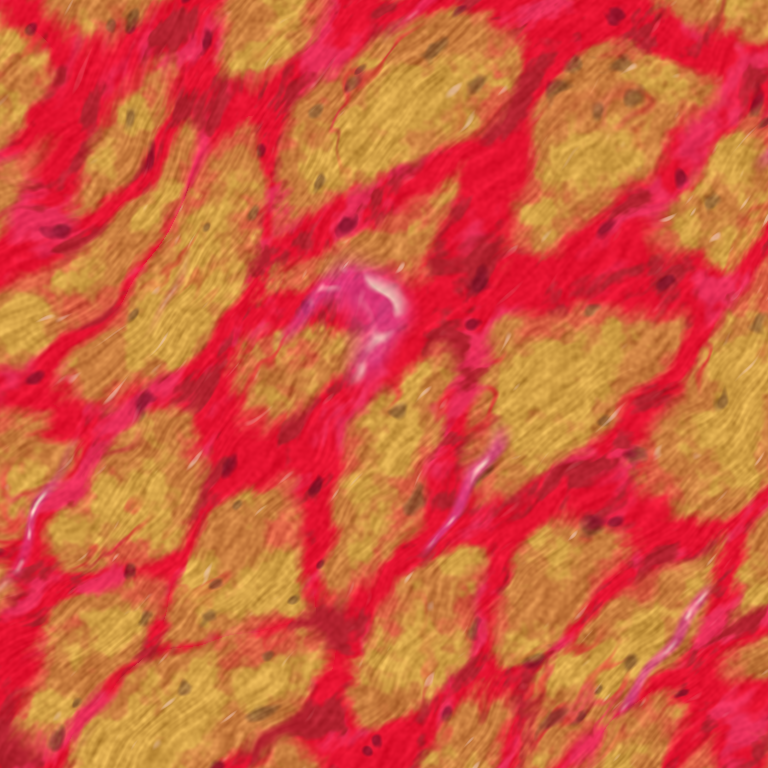
Write a WebGL 1 fragment shader that draws this texture.

```glsl
precision highp float;
// Stained muscle tissue: ochre fibres cut obliquely, set in ragged red bands.
// A warped, stretched Voronoi pattern gives fibres and bands; gradient noise adds
// wisps, seams, striations and glints; a jittered grid scatters the dark nuclei.
uniform vec2 u_resolution;

const vec3 GOLD    = vec3(0.82, 0.62, 0.27);
const vec3 OCHRE   = vec3(0.78, 0.48, 0.24);
const vec3 ORANGE  = vec3(0.84, 0.36, 0.25);
const vec3 RED     = vec3(0.89, 0.07, 0.18);
const vec3 CRIMSON = vec3(0.70, 0.13, 0.18);
const vec3 PINK    = vec3(0.91, 0.18, 0.34);
const vec3 MAGENTA = vec3(0.86, 0.25, 0.54);
const vec3 PALE    = vec3(0.95, 0.78, 0.72);
const vec3 NUCLEUS_RED   = vec3(0.46, 0.06, 0.15);
const vec3 NUCLEUS_FIBRE = vec3(0.52, 0.35, 0.20);
const float FIBRE_ANGLE = 0.84;              // direction of the fibres, radians
const vec2  FIBRE_SCALE = vec2(3.1, 6.5);    // fibres per unit, along and across
const float BAND_WIDTH  = 0.085;             // half width of bands, in fibre units
const float BAND_VARIATION = 0.11;
const float EDGE_ROUGHNESS = 0.075;
const float CORNER_SHARPNESS = 17.0;
const float WARP = 0.055;
const vec2  STRIATION_SCALE = vec2(20.0, 92.0);
const vec2  NUCLEUS_GRID = vec2(14.0, 19.0);
const vec2  NUCLEUS_RADII = vec2(0.019, 0.012);
const float NUCLEUS_SHARE = 0.27;

vec2 hash2(vec2 p) {
  vec3 q = fract(p.xyx * vec3(0.1031, 0.1030, 0.0973));
  q += dot(q, q.yzx + 33.33);
  return fract((q.xx + q.yz) * q.zy);
}

float cornerSlope(vec2 cell, vec2 corner, vec2 f) {
  return dot(hash2(cell + corner) * 2.0 - 1.0, f - corner);
}

// Gradient noise, roughly -1 to 1
float noise(vec2 p) {
  vec2 i = floor(p), f = p - i;
  vec2 u = f * f * f * (f * (f * 6.0 - 15.0) + 10.0);
  float low  = mix(cornerSlope(i, vec2(0, 0), f), cornerSlope(i, vec2(1, 0), f), u.x);
  float high = mix(cornerSlope(i, vec2(0, 1), f), cornerSlope(i, vec2(1, 1), f), u.x);
  return 1.6 * mix(low, high, u.y);
}

float fbm(vec2 p) {
  float sum = 0.0, amplitude = 0.72;
  for (int i = 0; i < 4; i++) {
    sum += amplitude * noise(p);
    p = mat2(1.6, 1.2, -1.2, 1.6) * p + 7.3;
    amplitude *= 0.6;
  }
  return sum;
}

// x: rounded distance to the fibre border, y: random per fibre
vec2 fibreCells(vec2 p) {
  vec2 base = floor(p), f = p - base, nearest = vec2(8.0), nearestCell = vec2(0.0);
  for (int y = -1; y <= 1; y++) for (int x = -1; x <= 1; x++) {
    vec2 cell = vec2(x, y), r = cell + hash2(base + cell) - f;
    if (dot(r, r) < dot(nearest, nearest)) { nearest = r; nearestCell = cell; }
  }
  float sum = 0.0;
  for (int y = -2; y <= 2; y++) for (int x = -2; x <= 2; x++) {
    vec2 cell = nearestCell + vec2(x, y), r = cell + hash2(base + cell) - f;
    vec2 apart = r - nearest;
    if (dot(apart, apart) > 0.0001)
      sum += exp(-CORNER_SHARPNESS * dot(0.5 * (nearest + r), normalize(apart)));
  }
  return vec2(-log(sum) / CORNER_SHARPNESS, hash2(base + nearestCell + 51.0).x);
}

float nuclei(vec2 q) {
  vec2 base = floor(q * NUCLEUS_GRID);
  float wobble = 1.0 + 0.5 * noise(q * 70.0), cover = 0.0;
  for (int y = -1; y <= 1; y++) for (int x = -1; x <= 1; x++) {
    vec2 cell = base + vec2(x, y), trait = hash2(cell + 90.0);
    vec2 offset = q - (cell + hash2(cell + 17.0)) / NUCLEUS_GRID;
    float d = wobble * length(offset / NUCLEUS_RADII) / mix(0.5, 1.1, trait.y);
    cover = max(cover, step(trait.x, NUCLEUS_SHARE) * (1.0 - smoothstep(0.4, 1.1, d)));
  }
  return cover;
}

void main() {
  // Bend the space, then align it with the fibres: x along, y across
  vec2 p = gl_FragCoord.xy / u_resolution.y + 3.0;
  vec2 bent = p + WARP * vec2(noise(p * 2.7), noise(p * 2.7 + 19.0));
  bent += 0.011 * vec2(noise(p * 14.0), noise(p * 14.0 + 31.0));
  float c = cos(FIBRE_ANGLE), s = sin(FIBRE_ANGLE);
  vec2 q = vec2(c * bent.x + s * bent.y, c * bent.y - s * bent.x);
  // Fibres against bands, with wisps of band colour straying into the fibres
  vec2 cells = fibreCells(q * FIBRE_SCALE);
  float width = BAND_WIDTH + BAND_VARIATION * noise(p * 3.6 + 5.0) + 0.09 * (cells.y - 0.5);
  float depth = cells.x - width + EDGE_ROUGHNESS * fbm(q * vec2(13.0, 24.0));
  float wisp = 1.0 - smoothstep(0.0, 0.13, abs(fbm(q * vec2(4.0, 8.0) + 83.0)));
  wisp *= smoothstep(0.0, 0.4, noise(p * 5.0 + 29.0));
  float fibre = smoothstep(-0.04, 0.06, depth) * (1.0 - 0.55 * wisp);
  // Fibre colour: orange rims and patches, ochre and gold inside
  vec3 fibreColor = mix(ORANGE, OCHRE, smoothstep(-0.2, 0.2, fbm(p * 9.0 + 11.0) + 2.2 * depth));
  fibreColor = mix(fibreColor, GOLD, smoothstep(0.0, 0.4, fbm(p * 11.0 + 43.0) + 2.0 * depth - 0.17));
  // Band colour: red with crimson streaks and pink clouds
  vec3 bandColor = mix(RED, PINK, smoothstep(0.02, 0.4, fbm(q * vec2(7.0, 13.0) + 67.0)));
  bandColor = mix(bandColor, CRIMSON, smoothstep(0.05, 0.4, fbm(q * vec2(10.0, 20.0) + 23.0)));
  vec3 color = mix(bandColor, fibreColor, fibre);
  color = mix(color, mix(NUCLEUS_RED, NUCLEUS_FIBRE, fibre), 0.7 * nuclei(q));
  // Long pale seams, sparse and along the fibres
  float seam = abs(noise(q * vec2(1.3, 5.0) + 71.0));
  float seamMask = smoothstep(0.15, 0.45, noise(p * 3.5 + 57.0));
  color = mix(color, MAGENTA, 0.75 * seamMask * (1.0 - smoothstep(0.01, 0.06, seam)));
  color = mix(color, PALE, seamMask * (1.0 - smoothstep(0.0, 0.025, seam)) * smoothstep(-0.1, 0.4, noise(q * 30.0)));
  // Striations, speckle and glints
  float grain = 0.7 * noise(q * STRIATION_SCALE) + 0.5 * noise(q * STRIATION_SCALE * 2.0 + 13.0);
  grain += 0.4 * noise(p * 130.0);
  color += grain * mix(vec3(0.09, 0.05, 0.06), vec3(0.15, 0.15, 0.11), fibre);
  float glint = smoothstep(0.55, 0.9, noise(q * vec2(24.0, 85.0) + 37.0));
  gl_FragColor = vec4(clamp(mix(color, PALE, 0.6 * glint * mix(0.25, 1.0, fibre)), 0.0, 1.0), 1.0);
}
```
